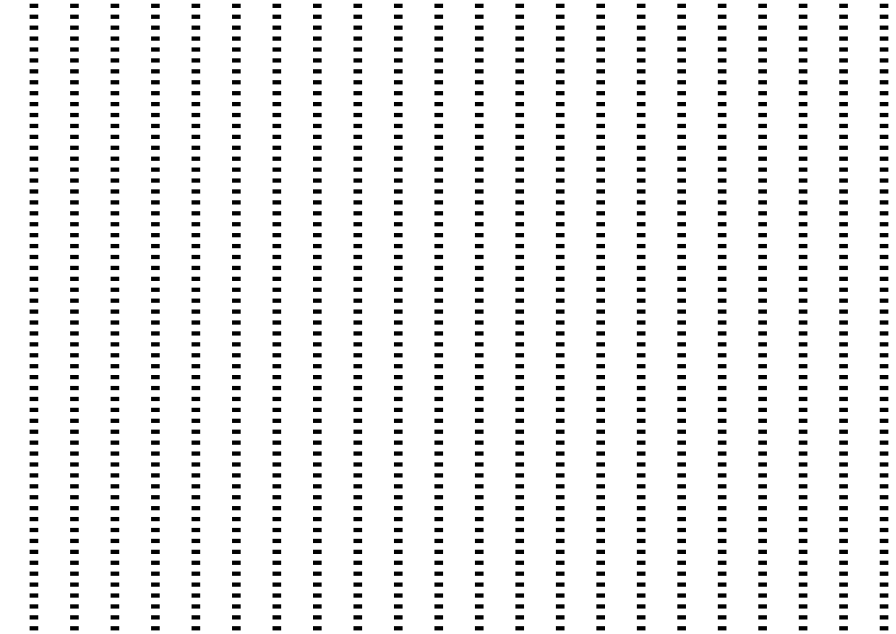
A WebGL 1 fragment shader for this pattern:

```glsl
precision highp float;
// Vertical columns of small black dashes, evenly spaced on white.

// Lengths are fractions of the canvas width, measured from the top left.
#define PITCH vec2(0.04518, 0.012188)
#define FIRST_CENTRE vec2(0.03789, 0.00651)
#define DASH_SIZE vec2(0.00964, 0.00475)
#define PAPER vec3(1.0)
#define INK vec3(0.0)

uniform vec2 u_resolution;

// Offset from the centre of the nearest dash.
vec2 repeatOffset(vec2 p) {
  return (fract((p - FIRST_CENTRE) / PITCH + 0.5) - 0.5) * PITCH;
}

// Share of a square pixel covered by a centred rectangle.
float boxCoverage(vec2 offset, vec2 size, float pixel) {
  vec2 upper = min(offset + 0.5 * pixel, 0.5 * size);
  vec2 lower = max(offset - 0.5 * pixel, -0.5 * size);
  vec2 overlap = max(upper - lower, 0.0) / pixel;
  return overlap.x * overlap.y;
}

void main() {
  float pixel = 1.0 / u_resolution.x;
  vec2 p = vec2(gl_FragCoord.x, u_resolution.y - gl_FragCoord.y) * pixel;

  float dash = boxCoverage(repeatOffset(p), DASH_SIZE, pixel);
  gl_FragColor = vec4(mix(PAPER, INK, dash), 1.0);
}
```
